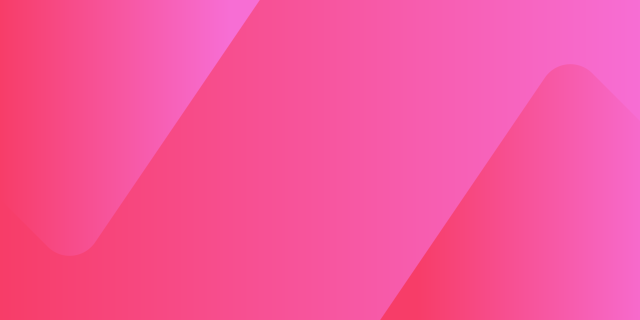
A WebGL 2 fragment shader for this background:

```glsl
#version 300 es
precision highp float;
// Two rounded wedges at opposite corners over a red-to-pink horizontal gradient.

uniform vec2 u_resolution;
out vec4 outColor;

// Lengths are in canvas heights, angles in radians.
const vec3 RED = vec3(0.968, 0.238, 0.408);
const vec3 PINK = vec3(0.968, 0.430, 0.830);
const vec2 TIP_CENTER = vec2(0.2175, 0.297);
const float TIP_RADIUS = 0.0964;
const float STEEP_ANGLE = -0.597;     // normal of the long diagonal side
const float SHALLOW_ANGLE = -2.3562;  // normal of the short side
const vec2 UPPER_RAMP = vec2(0.0, 0.716);     // red end, pink end
const vec2 LOWER_RAMP = vec2(0.698, -0.057);

vec2 direction(float angle) {
    return vec2(cos(angle), sin(angle));
}

vec3 ramp(float x, vec2 ends) {
    float t = clamp((x - ends.x) / (ends.y - ends.x), 0.0, 1.0);
    return mix(RED, PINK, t);
}

// Signed distance to an upward-opening wedge with a circular tip.
float roundedWedge(vec2 p) {
    vec2 v = p - TIP_CENTER;
    vec2 steep = direction(STEEP_ANGLE);
    vec2 shallow = direction(SHALLOW_ANGLE);
    vec2 d = vec2(dot(v, steep), dot(v, shallow));
    // The arc applies where v lies between the two side normals.
    vec2 weights = d - dot(steep, shallow) * d.yx;
    bool onArc = min(weights.x, weights.y) > 0.0;
    return (onArc ? length(v) : max(d.x, d.y)) - TIP_RADIUS;
}

float coverage(float dist, float pixel) {
    return 1.0 - smoothstep(-0.7 * pixel, 0.7 * pixel, dist);
}

void main() {
    float pixel = 1.0 / u_resolution.y;
    vec2 canvas = vec2(u_resolution.x * pixel, 1.0);
    vec2 p = gl_FragCoord.xy * pixel;
    vec2 turned = canvas - p;  // half turn about the canvas center

    vec3 color = ramp(p.x, vec2(0.0, canvas.x));
    color = mix(color, ramp(p.x, UPPER_RAMP), coverage(roundedWedge(p), pixel));
    color = mix(color, ramp(turned.x, LOWER_RAMP), coverage(roundedWedge(turned), pixel));
    outColor = vec4(color, 1.0);
}
```
